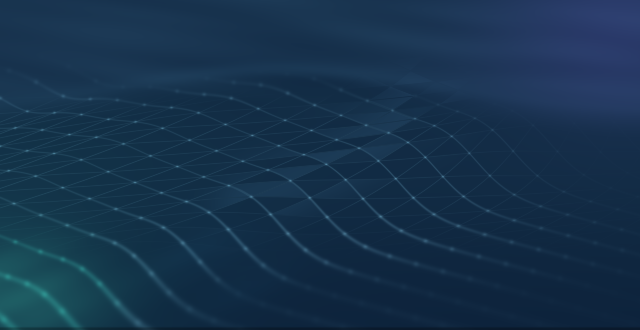
Write a Shadertoy shader that draws this background.

```glsl
const vec3 SKY = vec3(0.096, 0.204, 0.312);
const vec3 GROUND = vec3(0.068, 0.168, 0.264);
const vec3 GROUND_NEAR = vec3(0.052, 0.138, 0.236);
const vec3 VIOLET = vec3(0.170, 0.236, 0.425);
const vec3 TEAL = vec3(0.130, 0.400, 0.415);
const vec3 LINE_BLUE = vec3(0.18, 0.25, 0.26);
const vec3 LINE_TEAL = vec3(0.08, 0.27, 0.22);
const vec3 FACET = vec3(0.040, 0.060, 0.072);
const float LINE_RADIUS = 0.0022;
const float THIN_RADIUS = 0.0015;
const float DOT_RADIUS = 0.0042;
const float WIRE_GAIN = 0.58;
const float NODE_GAIN = 0.55;
const float NODE_STEP = 0.082;
const float FAR_ROW = 16.0;
const float NEAR_ROW = -4.0;

float bell(float x) { return exp(-x * x); }

vec2 hash2(vec2 p) {
    vec3 q = fract(p.xyx * vec3(0.1031, 0.1030, 0.0973));
    q += dot(q, q.yzx + 33.33);
    return fract((q.xx + q.yz) * q.zy);
}

float corner(vec2 cell, vec2 offset) {
    return dot(hash2(cell) * 2.0 - 1.0, offset);
}

float gradientNoise(vec2 p) {
    vec2 c = floor(p), f = p - c, e = vec2(1.0, 0.0);
    vec2 w = f * f * f * (f * (f * 6.0 - 15.0) + 10.0);
    return mix(mix(corner(c, f), corner(c + e, f - e), w.x),
               mix(corner(c + e.yx, f - e.yx), corner(c + 1.0, f - 1.0), w.x), w.y);
}

// Wave profile shared by all rows; s is measured from the steep slope
float waveProfile(float s) {
    return 0.27 * s + 0.091 * tanh(s / 0.106) + 0.010 * bell((s + 0.20) / 0.09)
         - 0.025 * bell((s + 0.505) / 0.114) + 0.036 * bell((s + 0.884) / 0.10);
}

float slopeX(float row) { return 0.338 + row * (0.130 - 0.00083 * row); }

float rowDepth(float x, float row) {
    return 0.899 - row * (0.0631 - 0.0019 * row) + waveProfile(x - slopeX(row));
}

// Inverts the surface: canvas position to (column, row)
vec2 latticeAt(vec2 p) {
    float lo = NEAR_ROW, hi = FAR_ROW;
    for (int n = 0; n < 22; n++) {
        float mid = 0.5 * (lo + hi);
        if (rowDepth(p.x, mid) > p.y) lo = mid; else hi = mid;
    }
    float row = 0.5 * (lo + hi);
    float s = p.x - slopeX(row) - 0.028 + 0.004 * (row - 4.0) * (row - 4.0);
    float squeeze = s < 0.0 ? 0.92 : 0.72;
    return vec2(s / NODE_STEP + squeeze * tanh(s * 0.072 / (squeeze * 0.0101)), row);
}

float ridgeDepth(float x) {
    return 0.21 + 0.13 * (1.0 - exp(-2.2 * (x - 0.84) * (x - 0.84)));
}

float segmentDistance(vec2 p, vec2 a, vec2 b) {
    vec2 ab = b - a;
    return length(p - a - ab * clamp(dot(p - a, ab) / dot(ab, ab), 0.0, 1.0));
}

// Soft stroke that keeps its energy when thinner than a pixel
float stroke(float dist, float radius, float pixel) {
    float r = max(radius, 0.55 * pixel);
    return bell(dist / r) * radius / r;
}

float toInteger(float v) { return abs(v - round(v)); }

void mainImage(out vec4 fragColor, in vec2 fragCoord) {
    float pixel = 1.0 / iResolution.y;
    // x runs right, y runs down, in canvas heights
    vec2 p = vec2(fragCoord.x * pixel, 1.0 - fragCoord.y * pixel);
    float ridge = ridgeDepth(p.x);

    // Sky, ground and soft streaks
    float below = smoothstep(ridge - 0.03, ridge + 0.10, p.y);
    vec3 col = mix(SKY, mix(GROUND, GROUND_NEAR, smoothstep(0.5, 1.0, p.y)), below);
    float violet = exp(-pow((p.x - 1.88) / 0.40, 2.0) - pow((p.y - 0.08) / 0.34, 2.0));
    col = mix(col, VIOLET, violet * (1.0 - 0.5 * below));
    float haze = gradientNoise(vec2(p.x * 1.6 + 3.0, (p.y - 0.13 * p.x) * 13.0));
    col += vec3(0.03, 0.045, 0.05) * haze * (1.0 - smoothstep(0.2, 0.4, p.y));
    col += vec3(0.025, 0.04, 0.045) * bell((p.y - ridge) / 0.022) * (0.3 + 0.7 * bell((p.x - 0.85) / 0.4));
    col += vec3(0.004, 0.030, 0.018) * bell(p.x / 0.65) * smoothstep(0.15, 0.5, p.y);

    // Teal glow in the near corner
    float wisps = gradientNoise(vec2(p.x * 3.0 + p.y * 2.0, p.y * 11.0 + p.x * 5.0));
    float glow = exp(-pow((p.x - 0.02) / 0.31, 2.0) - pow((p.y - 0.88) / 0.18, 2.0));
    col = mix(col, TEAL, clamp(glow * (0.78 + 0.5 * wisps), 0.0, 1.0));
    col += vec3(0.012, 0.035, 0.045) * exp(-pow((p.x - 0.64) / 0.2, 2.0) - pow((p.y - 0.79) / 0.13, 2.0)) * (0.6 + wisps);

    // Lattice coordinates and their slopes in canvas units
    vec2 q = latticeAt(p);
    vec2 qx = dFdx(q) / pixel, qy = -dFdy(q) / pixel;
    float rowDist = toInteger(q.y) / max(length(vec2(qx.y, qy.y)), 0.001);
    float columnDist = toInteger(q.x) / max(length(vec2(qx.x, qy.x)), 0.001);
    float diagonalDist = toInteger(q.x - q.y) / max(length(vec2(qx.x - qx.y, qy.x - qy.y)), 0.001);
    vec2 e = q - round(q);
    float area = max(abs(qx.x * qy.y - qx.y * qy.x), 1.0);
    float nodeDist = length(vec2(qy.y * e.x - qy.x * e.y, qx.x * e.y - qx.y * e.x)) / area;

    // Focus and fading
    float near = smoothstep(0.5, 1.1, p.y);
    float blur = 0.012 * near + 0.006 * (1.0 - smoothstep(0.2, 0.36, p.y));
    float top = ridge - 0.14 * (1.0 - smoothstep(0.1, 0.45, p.x));
    float visible = smoothstep(top - 0.01, top + 0.12, p.y) * (1.0 - 0.75 * smoothstep(1.15, 1.95, p.x));
    visible *= 1.0 - 0.85 * smoothstep(0.72, 0.90, p.y) * smoothstep(0.3, 0.75, p.x);
    visible *= 1.0 - 0.85 * smoothstep(7.5, 12.0, q.y);
    visible *= 1.0 - 0.6 * (1.0 - smoothstep(0.24, 0.36, p.y)) * (1.0 - smoothstep(0.2, 0.5, p.x));

    // Lit triangles scattered along a beam
    vec2 cell = floor(q), inCell = q - cell;
    float lit = hash2(cell + vec2(17.0 + 40.0 * step(inCell.x, inCell.y), 9.0)).x;
    float beam = bell(segmentDistance(p, vec2(0.76, 0.61), vec2(1.26, 0.36)) / 0.11);
    float inner = smoothstep(0.0, pixel, min(rowDist, min(columnDist, diagonalDist)));
    col += FACET * beam * inner * smoothstep(0.4, 0.9, lit);

    // Wires and nodes
    float along = p.x - slopeX(q.y);
    float strength = max(0.45 + 0.5 * bell((along - 0.03) / 0.2), near);
    float wires = strength * stroke(rowDist, LINE_RADIUS + blur, pixel);
    float thin = stroke(columnDist, THIN_RADIUS, pixel) + 0.7 * stroke(diagonalDist, THIN_RADIUS, pixel);
    wires += 0.5 * thin * (1.0 - smoothstep(0.55, 0.8, p.y)) * smoothstep(0.26, 0.4, p.y);
    float nodes = stroke(nodeDist, DOT_RADIUS + 0.7 * blur, pixel) * mix(1.0, 0.5, near);
    vec3 wireColor = mix(LINE_BLUE, LINE_TEAL, smoothstep(0.1, 0.5, glow));
    col += wireColor * visible * (WIRE_GAIN * wires + NODE_GAIN * nodes);

    // Dark lower rim
    col *= mix(0.72, 1.0, smoothstep(0.004, 0.012, 1.0 - p.y));
    fragColor = vec4(clamp(col, 0.0, 1.0), 1.0);
}
```
